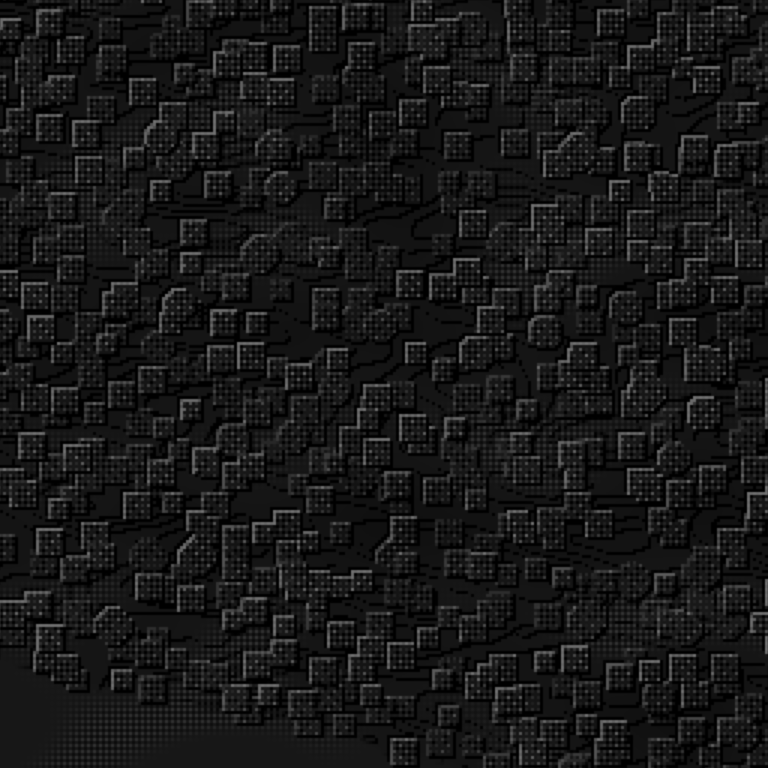
Reproduce this pattern procedurally as a three.js fragment shader.

```glsl
const float CELLS = 256.0;         // relief cells across the canvas
const float BLOCK_PITCH = 10.2;    // cells between block sites
const float BLOCK_SHARE = 0.88;    // share of sites holding a block
const float BLOCK_MIN = 3.6;       // half width in cells
const float BLOCK_MAX = 4.9;
const float ROUND_SHARE = 0.1;     // share of large blocks with cut corners
const float HEIGHT_MIN = 0.06;
const float HEIGHT_MAX = 0.34;
const float GROUND = 0.082;
const float BARE_GROUND = 0.092;
const float GROUND_DRIFT = 0.03;   // slow change of the ground tone
const float SHADOW_GAIN = 2.0;
const float RIM_DARK = 0.08;       // dark seam outside the lit edges
const float RIM_HEIGHT = 0.15;     // lowest step that gets a seam
const float DOT_DARK = 0.085;
const float DARK_DOT_SHARE = 0.6;
const float TERRACE_LEVELS = 6.0;
const float TERRACE_DARK = 0.08;
const float MESH_LIGHT = 0.1;
const float CELL_BLEND = 0.54;     // softness between cells

varying vec2 vUv;

float hash(vec2 p) {
  vec3 q = fract(p.xyx * 0.1031);
  q += dot(q, q.yzx + 33.33);
  return fract((q.x + q.y) * q.z);
}

float cornerSlope(vec2 corner, vec2 offset) {
  float angle = 6.2832 * hash(corner + 71.0);
  return dot(vec2(cos(angle), sin(angle)), offset);
}

float gradientNoise(vec2 p) {
  vec2 i = floor(p);
  vec2 f = p - i;
  vec2 u = f * f * (3.0 - 2.0 * f);
  vec2 e = vec2(1.0, 0.0);
  float low = mix(cornerSlope(i, f), cornerSlope(i + e, f - e), u.x);
  float high = mix(cornerSlope(i + e.yx, f - e.yx), cornerSlope(i + e.xx, f - e.xx), u.x);
  return mix(low, high, u.y);
}

// Positive inside the calm lower left corner
float bareDepth(vec2 cell) {
  vec2 p = cell / CELLS;
  return 0.145 - 0.23 * p.x - p.y + 0.025 * gradientNoise(p * 14.0);
}

// Tallest block covering a cell, zero on open ground
float blockHeight(vec2 cell) {
  vec2 site = floor(cell / BLOCK_PITCH);
  float height = 0.0;
  for (int y = -1; y <= 1; y++) {
    for (int x = -1; x <= 1; x++) {
      vec2 id = site + vec2(float(x), float(y));
      vec2 jitter = vec2(hash(id + 13.0), hash(id + 37.0));
      vec2 center = floor((id + jitter) * BLOCK_PITCH);
      float isRound = step(hash(id + 91.0), ROUND_SHARE);
      float size = mix(BLOCK_MIN, BLOCK_MAX, hash(id + 53.0)) + 1.6 * isRound;
      vec2 d = abs(cell - center);
      float reach = max(max(d.x, d.y), isRound * 0.72 * (d.x + d.y));
      float present = step(hash(id + 117.0), BLOCK_SHARE) * step(bareDepth(center), 0.0);
      float rise = mix(HEIGHT_MIN, HEIGHT_MAX, pow(hash(id + 151.0), 1.2));
      height = max(height, present * step(reach, size) * rise);
    }
  }
  return height;
}

float terrace(vec2 cell) {
  vec2 p = cell / CELLS;
  float slope = gradientNoise(p * vec2(4.0, 15.0)) + 0.12 * gradientNoise(p * 24.0);
  return floor(slope * TERRACE_LEVELS);
}

float cellTone(vec2 cell) {
  vec2 toLight = vec2(-1.0, 1.0);
  float height = blockHeight(cell);
  float edge = height - blockHeight(cell + toLight);
  float rim = step(RIM_HEIGHT, blockHeight(cell - toLight) - height);
  float covered = step(0.001, height);
  float bare = smoothstep(0.0, 0.015, bareDepth(cell));

  // Staggered light dots and scattered dark ones
  vec2 parity = mod(cell, 2.0);
  vec2 pair = floor(cell * 0.5);
  float lightDot = parity.x * parity.y;
  float darkDot = (1.0 - parity.x) * (1.0 - parity.y);
  float stagger = mix(0.35, 1.0, mod(pair.x + pair.y, 2.0));
  float grain = stagger * (0.5 + 1.0 * hash(cell));
  float blockDots = grain * lightDot * (0.08 + 0.4 * height);
  blockDots -= darkDot * DOT_DARK * step(hash(cell + 7.0), DARK_DOT_SHARE);

  // Thin terrace lines and patches of faint mesh on open ground
  float line = min(abs(terrace(cell) - terrace(cell + toLight)), 1.0);
  float drift = gradientNoise(cell / CELLS * vec2(5.0, 8.0) + 40.0);
  float mesh = smoothstep(0.05, 0.35, drift) * (lightDot - 0.5 * darkDot);
  float openDetail = mesh * MESH_LIGHT - line * TERRACE_DARK * (1.0 - bare);

  float tone = mix(GROUND + GROUND_DRIFT * drift, BARE_GROUND, bare);
  tone += mix(openDetail, blockDots, covered);
  tone += max(edge, 0.0) + SHADOW_GAIN * min(edge, 0.0) - RIM_DARK * rim;
  return clamp(tone, 0.0, 0.44);
}

void main() {
  vec2 p = vUv * CELLS - 0.5;
  vec2 cell = floor(p);
  vec2 blend = clamp((p - cell - 0.5) / CELL_BLEND + 0.5, 0.0, 1.0);
  vec2 e = vec2(1.0, 0.0);
  float low = mix(cellTone(cell), cellTone(cell + e), blend.x);
  float high = mix(cellTone(cell + e.yx), cellTone(cell + e.xx), blend.x);
  gl_FragColor = vec4(vec3(mix(low, high, blend.y)), 1.0);
}
```
